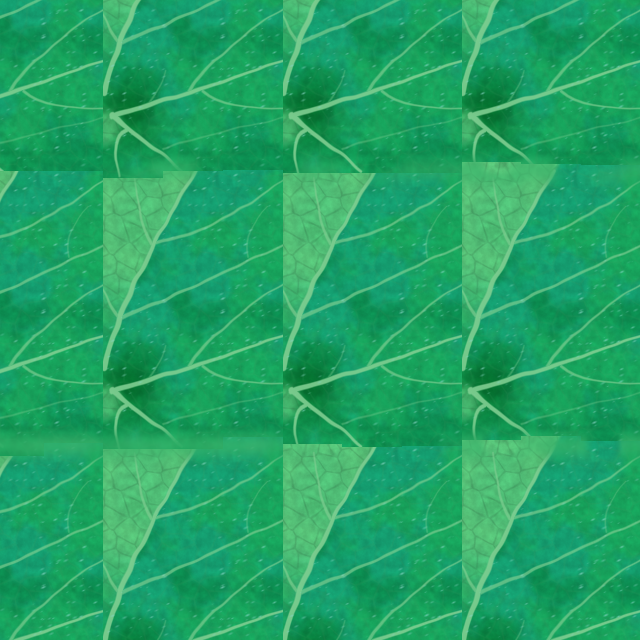
Reproduce this texture procedurally as a WebGL 2 fragment shader.

```glsl
#version 300 es
precision highp float;
// Tiled close-up of a green leaf: tapering curved veins over mottled blades,
// a pale upper-left lobe, fine cell netting and small bright flecks.
// Columns meet at hard cuts; row seams are ragged and hazy, varying by column.
uniform vec2 u_resolution;
out vec4 outColor;

const vec2 TILE = vec2(1.0, 1.535);      // tile size in tile widths
const float TILES_ACROSS = 3.572;
const vec2 TILE_ORIGIN = vec2(0.1615, 0.3034);
const vec3 GREEN = vec3(0.09, 0.64, 0.36);
const vec3 TEAL = vec3(0.08, 0.62, 0.44);
const vec3 DEEP = vec3(0.04, 0.55, 0.30);
const vec3 SHADOW = vec3(0.01, 0.41, 0.15);
const vec3 PALE = vec3(0.34, 0.76, 0.47);
const vec3 VEIN = vec3(0.50, 0.81, 0.57);
const vec3 FLECK = vec3(0.50, 0.83, 0.75);

float hash(vec2 p) {
  vec3 q = fract(p.xyx * vec3(0.1031, 0.1030, 0.0973));
  q += dot(q, q.yzx + 33.33);
  return fract((q.x + q.y) * q.z);
}

vec2 hash2(vec2 p) { return vec2(hash(p), hash(p + 47.3)); }

float noise(vec2 p) {
  vec2 i = floor(p), f = fract(p);
  f = f * f * (3.0 - 2.0 * f);
  return mix(mix(hash(i), hash(i + vec2(1, 0)), f.x),
             mix(hash(i + vec2(0, 1)), hash(i + vec2(1, 1)), f.x), f.y);
}

float fbm(vec2 p) {
  float sum = 0.0, amp = 0.5;
  for (int i = 0; i < 4; i++) {
    sum += amp * noise(p);
    p = mat2(1.6, 1.2, -1.2, 1.6) * p + 7.1;
    amp *= 0.5;
  }
  return sum / 0.9375;
}

// Gap between the two nearest cell centres: zero on the cell borders.
float cellGap(vec2 p) {
  vec2 i = floor(p), f = fract(p);
  float near = 8.0, next = 8.0;
  for (int k = 0; k < 9; k++) {
    vec2 o = vec2(k % 3 - 1, k / 3 - 1);
    float d = length(o + hash2(i + o) - f);
    next = min(next, max(near, d));
    near = min(near, d);
  }
  return next - near;
}

// Coverage of a tapering curve from a through mid to b.
float vein(vec2 p, vec2 a, vec2 mid, vec2 b, float width, float px) {
  vec2 control = 2.0 * mid - 0.5 * (a + b), last = a;
  float edge = 9.0;
  for (int i = 1; i <= 8; i++) {
    float t = float(i) / 8.0;
    vec2 here = mix(mix(a, control, t), mix(control, b, t), t);
    vec2 along = here - last, v = p - last;
    float s = clamp(dot(v, along) / dot(along, along), 0.0, 1.0);
    edge = min(edge, length(v - along * s) - width * (1.0 - 0.5 * (t - (1.0 - s) / 8.0)));
    last = here;
  }
  return 1.0 - smoothstep(-px, px, edge);
}

float leafVeins(vec2 p, float px) {
  float strong = vein(p, vec2(0.0, 0.44), vec2(0.19, 0.94), vec2(0.516, 1.535), 0.017, px);
  strong = max(strong, vein(p, vec2(0.05, 0.302), vec2(0.47, 0.437), vec2(1.02, 0.62), 0.014, px));
  strong = max(strong, vein(p, vec2(0.05, 0.31), vec2(0.2, 0.19), vec2(0.44, 0.0), 0.015, px));
  strong = max(strong, vein(p, vec2(0.13, 0.228), vec2(0.075, 0.14), vec2(0.09, -0.03), 0.011, px));
  float fine = vein(p, vec2(0.09, 0.71), vec2(0.04, 0.79), vec2(-0.01, 0.885), 0.010, px);
  fine = max(fine, vein(p, vec2(0.27, 1.125), vec2(0.205, 1.30), vec2(0.18, 1.5), 0.009, px));
  fine = max(fine, vein(p, vec2(0.27, 1.125), vec2(0.64, 1.25), vec2(1.02, 1.5), 0.009, px));
  fine = max(fine, vein(p, vec2(0.095, 0.71), vec2(0.55, 0.91), vec2(1.02, 1.13), 0.011, px));
  fine = max(fine, vein(p, vec2(0.47, 0.44), vec2(0.68, 0.67), vec2(1.02, 0.92), 0.009, px));
  fine = max(fine, vein(p, vec2(0.55, 0.447), vec2(0.73, 0.365), vec2(1.02, 0.344), 0.008, px));
  float faint = vein(p, vec2(0.255, 0.38), vec2(0.31, 0.46), vec2(0.35, 0.56), 0.006, px);
  faint = max(faint, vein(p, vec2(0.33, 0.12), vec2(0.6, 0.2), vec2(1.02, 0.3), 0.006, px));
  faint = max(faint, vein(p, vec2(0.81, 1.05), vec2(0.82, 1.2), vec2(0.92, 1.34), 0.005, px));
  return max(strong, max(0.75 * fine, 0.4 * faint));
}

// Short slanted dashes, at most one in each grid cell.
float flecks(vec2 p, float density, float px) {
  vec2 cell = floor(p * density), r = hash2(cell + 9.0);
  vec2 d = (fract(p * density) - 0.3 - 0.4 * r) / density;
  d = mat2(0.9, -0.42, 0.42, 0.9) * d;
  float shape = length(d * vec2(0.45, 1.0)) - 0.005 * r.y;
  return step(0.7, hash(cell + 3.0)) * (1.0 - smoothstep(-px, px, shape));
}

void main() {
  float px = TILES_ACROSS / u_resolution.y;
  vec2 g = (gl_FragCoord.xy / u_resolution.y - TILE_ORIGIN) * TILES_ACROSS;

  // Ragged row seams: the cut height steps along each column.
  float seam = floor(g.y / TILE.y + 0.5), column = floor(g.x);
  float wear = smoothstep(0.15, 0.7, hash(vec2(column + 20.0, seam + 5.0)));
  float cut = 0.12 * wear * (hash(vec2(floor(g.x * 3.0) + 40.0, seam + 8.0)) - 0.5);
  vec2 p = g - vec2(column, floor((g.y - cut) / TILE.y) * TILE.y);
  float haze = wear * exp(-pow((g.y - seam * TILE.y) / 0.07, 2.0)) * smoothstep(0.2, 0.6, noise(g * 5.0 + 60.0));

  // Blade colour, with the pale lobe left of the midrib.
  vec2 q = p + 0.014 * (vec2(noise(p * 12.0), noise(p * 12.0 + 31.0)) - 0.5);
  float mottle = fbm(p * 5.0 + 3.0), grain = fbm(p * 30.0);
  vec3 color = mix(GREEN, TEAL, smoothstep(0.3, 0.6, mottle + 0.15 * (p.y - 0.7)));
  color = mix(color, DEEP, 0.85 * smoothstep(0.45, 0.7, fbm(p * 4.0 + 21.0) + 0.22 * (0.75 - p.y)));
  color = mix(color, SHADOW, 0.85 * exp(-dot(p - vec2(0.13, 0.33), p - vec2(0.13, 0.33)) * 32.0));
  float rise = p.y - 0.44;
  float side = q.x - rise * (0.30 + 0.16 * rise);
  float lobe = (1.0 - smoothstep(-0.02, 0.02, side)) * smoothstep(0.45, 1.05, p.y);
  lobe = max(lobe, 0.8 * (1.0 - smoothstep(0.05, 0.14, length(p - vec2(0.0, 0.24)))));
  color = mix(color, PALE, lobe * (0.75 + 0.35 * mottle));

  // Netting, grain, veins, flecks and seam haze.
  float net = 1.0 - smoothstep(0.0, 0.16, cellGap(mat2(8.0, 6.0, -4.0, 9.0) * q));
  color *= 1.0 + 0.24 * (grain - 0.5) - 0.07 * net * (0.4 + lobe);
  color = mix(color, PALE, 0.10 * net * (1.0 - lobe));
  color = mix(color, VEIN, 0.9 * leafVeins(q, px) * (1.0 - 0.7 * haze));
  float spark = max(flecks(p, 13.0, px), 0.6 * flecks(p + 5.0, 22.0, px));
  color = mix(color, FLECK, 0.7 * spark * (1.0 - lobe) * smoothstep(0.3, 0.6, noise(p * 4.0 + 11.0)));
  color = mix(color, mix(GREEN, PALE, 0.2 + 0.6 * mottle), 0.75 * haze);
  outColor = vec4(color, 1.0);
}
```
